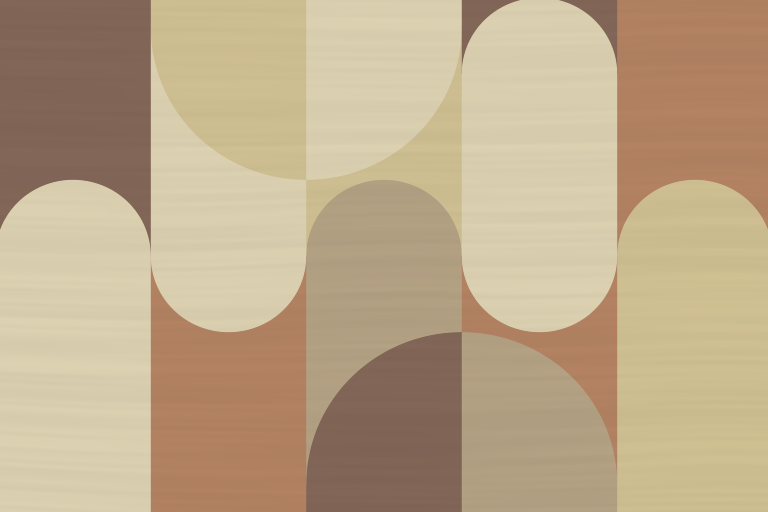
Give the GLSL for this background, as a WebGL 1 fragment shader.

```glsl
precision highp float;
// Retro panel of five columns with rounded arches and pills over fine wavy grain.

uniform vec2 u_resolution;

const vec3 CREAM = vec3(0.852, 0.812, 0.688);
const vec3 KHAKI = vec3(0.803, 0.743, 0.567);
const vec3 CLAY  = vec3(0.694, 0.506, 0.381);
const vec3 BROWN = vec3(0.506, 0.398, 0.343);
const vec3 TAUPE = vec3(0.698, 0.626, 0.512);

const vec2 GRID_SCALE = vec2(3.293, 3.36); // columns and rows per canvas height
const float FAR = 9.0;                     // a straight side running off the canvas

float hash(vec2 p) {
  vec3 q = fract(p.xyx * 0.1031);
  q += dot(q, q.yzx + 33.33);
  return fract((q.x + q.y) * q.z);
}

float noise(vec2 p) {
  vec2 cell = floor(p);
  vec2 f = fract(p);
  f = f * f * (3.0 - 2.0 * f);
  float low = mix(hash(cell), hash(cell + vec2(1.0, 0.0)), f.x);
  float high = mix(hash(cell + vec2(0.0, 1.0)), hash(cell + vec2(1.0, 1.0)), f.x);
  return mix(low, high, f.y);
}

// Smooth coverage of a shape from its signed distance
float cover(float dist, float pixel) {
  return 1.0 - smoothstep(-0.6 * pixel, 0.6 * pixel, dist);
}

// Upright pill with cap centres at bottom and top; its straight sides fill the column
float pill(vec2 p, float centerX, float bottom, float top, float radius) {
  float beyond = p.y - clamp(p.y, bottom, top);
  if (beyond == 0.0) return -1.0;
  return length(vec2(p.x - centerX, beyond)) - radius;
}

// Lay a column over everything to the right of its left edge
vec3 addColumn(vec3 base, vec3 column, float x, float edge, float pixel) {
  return mix(base, column, cover(edge - x, pixel));
}

vec3 panel(vec2 g, float pixel) {
  // Shared large arches, one hanging and one standing
  float bowl = cover(pill(g, 2.0, 1.5, FAR, 1.0), pixel);
  float dome = cover(pill(g, 3.0, -FAR, -1.5, 1.0), pixel);

  // Cream arch on brown
  vec3 color = mix(BROWN, CREAM, cover(pill(g, 0.5, -FAR, 0.0, 0.5), pixel));

  // Hanging cream pill with the khaki half of the bowl
  vec3 column = mix(CLAY, CREAM, cover(pill(g, 1.5, 0.0, FAR, 0.5), pixel));
  column = mix(column, KHAKI, bowl);
  color = addColumn(color, column, g.x, 1.0, pixel);

  // Cream half of the bowl, taupe arch and brown half of the dome
  column = mix(KHAKI, CREAM, bowl);
  column = mix(column, TAUPE, cover(pill(g, 2.5, -FAR, 0.0, 0.5), pixel));
  column = mix(column, BROWN, dome);
  color = addColumn(color, column, g.x, 2.0, pixel);

  // Full cream pill and taupe half of the dome
  column = mix(CLAY, BROWN, step(0.6, g.y));
  column = mix(column, CREAM, cover(pill(g, 3.5, 0.0, 1.195, 0.5), pixel));
  column = mix(column, TAUPE, dome);
  color = addColumn(color, column, g.x, 3.0, pixel);

  // Khaki arch on clay
  column = mix(CLAY, KHAKI, cover(pill(g, 4.5, -FAR, 0.0, 0.5), pixel));
  return addColumn(color, column, g.x, 4.0, pixel);
}

// Thin, nearly level streaks that bend slowly
float grain(vec2 p) {
  float bend = 0.05 * noise(p * vec2(1.7, 2.5)) + 0.015 * p.x;
  float y = p.y + bend;
  float fine = noise(vec2(p.x * 3.0, y * 130.0));
  float broad = noise(vec2(p.x * 1.5 + 7.0, y * 45.0));
  return 0.65 * fine + 0.35 * broad - 0.5;
}

void main() {
  vec2 p = (gl_FragCoord.xy - 0.5 * u_resolution) / u_resolution.y;
  vec2 grid = p * GRID_SCALE + vec2(2.5, 0.0);
  float pixel = GRID_SCALE.y / u_resolution.y;
  vec3 color = panel(grid, pixel);
  color *= 0.995 + 0.045 * grain(p + 4.0);
  gl_FragColor = vec4(color, 1.0);
}
```
